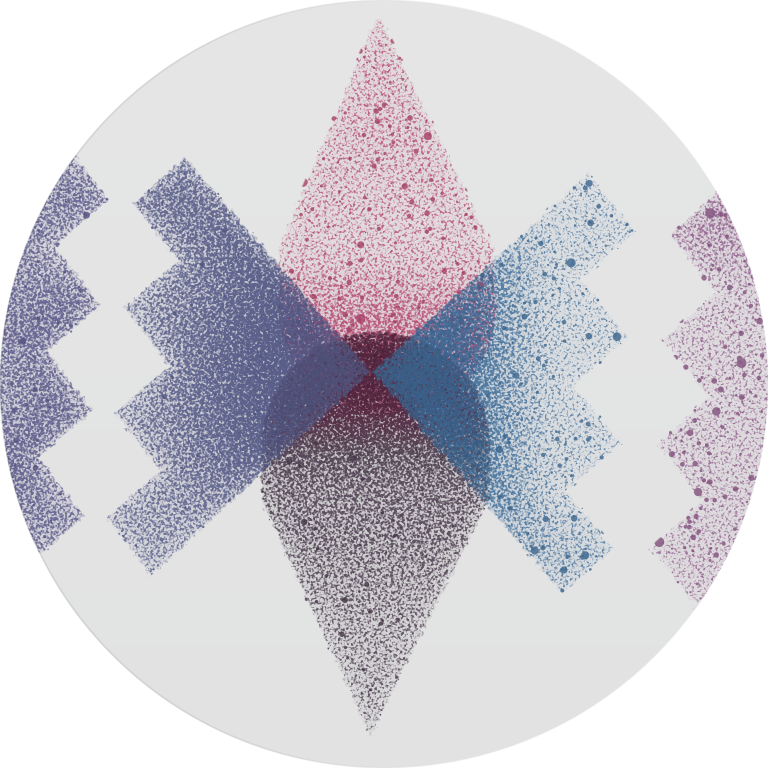
Give the GLSL for this background, as a WebGL 2 fragment shader.

```glsl
#version 300 es
precision highp float;
// A pale disc with stencilled spray paint: two drops, a crossed pair of stepped wedges and zigzag rims.
uniform vec2 u_resolution;
out vec4 outColor;

vec2 hash2(vec2 p) {
  vec3 q = fract(p.xyx * vec3(0.1031, 0.103, 0.0973));
  q += dot(q, q.yzx + 33.33);
  return fract((q.xx + q.yz) * q.zy);
}

float corner(vec2 cell, vec2 offset) {
  float angle = 6.2832 * hash2(cell).x;
  return dot(vec2(cos(angle), sin(angle)), offset);
}

float gradientNoise(vec2 p) {
  vec2 i = floor(p), f = fract(p);
  vec2 w = f * f * (3.0 - 2.0 * f), e = vec2(1, 0);
  return mix(mix(corner(i, f), corner(i + e, f - e), w.x),
             mix(corner(i + e.yx, f - e.yx), corner(i + 1.0, f - 1.0), w.x), w.y);
}

// Round droplets of varied size, at most one in each grid cell
float droplets(vec2 p, float cells, float size, float seed, float px) {
  vec2 base = floor(p * cells);
  float mask = 0.0;
  for (int y = -1; y <= 1; y++)
    for (int x = -1; x <= 1; x++) {
      vec2 cell = base + vec2(x, y);
      vec2 center = (cell + hash2(cell + seed)) / cells;
      float radius = size / cells * pow(hash2(cell + seed + 71.0).y, 6.0);
      mask = max(mask, clamp((radius - length(p - center)) / px + 0.2, 0.0, 1.0));
    }
  return mask;
}

// Fine translucent spray inside distance d; coverage runs from 0 to 1
vec3 spray(vec3 under, vec3 paint, vec2 p, float d, float coverage, float spotSize, float seed, float px) {
  if (d > 0.015) return under;
  mat2 turn = mat2(0.8, 0.6, -0.6, 0.8);
  float grain = 0.6 * gradientNoise(p * 230.0 + seed) + 0.65 * gradientNoise(turn * p * 390.0 + seed * 2.0);
  float edge = d + 0.005 * gradientNoise(p * 170.0 + seed);
  float inside = 1.0 - smoothstep(-0.003, 0.001, edge);
  coverage *= 1.0 - 0.25 * smoothstep(-0.03, 0.0, d);
  float speckle = smoothstep(-0.28, 0.28, grain + (coverage - 0.5) * 0.75);
  float mist = inside * mix(coverage, speckle, 0.72);
  float spots = max(droplets(p, 42.0, 0.27 * spotSize, seed, px),
                    droplets(p, 105.0, 0.38 * spotSize, seed + 19.0, px));
  spots *= 1.0 - smoothstep(0.001, 0.004, d);
  vec3 film = paint * (0.84 + 0.18 * under);
  return mix(mix(under, film, mist), film * 0.92, spots * 0.8);
}

// Drop with a round end at center and a point at apex
float drop(vec2 p, vec2 center, vec2 apex, float radius, float slope) {
  float along = (p.y - center.y) / (apex.y - center.y);
  float x = p.x - mix(center.x, apex.x, max(along, 0.0));
  float rise = along * abs(apex.y - center.y);
  float body = length(vec2(x, rise > 0.0 ? rise * 0.38 : rise)) - radius;
  float cone = (abs(x) - slope * (1.0 - along) * abs(apex.y - center.y)) * 0.9;
  return max(body, cone);
}

// Zero at each tooth tip, one at each notch, going down from top
float zigzag(float y, float top, float period, float notch) {
  float t = fract((top - y) / period);
  return min(t / notch, (1.0 - t) / (1.0 - notch));
}

void main() {
  float px = 1.0 / min(u_resolution.x, u_resolution.y);
  vec2 p = (gl_FragCoord.xy - 0.5 * u_resolution) * px + 0.5;
  float disc = length(p - 0.5) - 0.5;
  vec2 q = p - vec2(0.484, 0.516);
  float reach = length(q);

  // Pale ground with a faint vertical tone
  vec3 color = vec3(0.885, 0.886, 0.888) + 0.014 * p.y;

  // Pink drop pointing up, dark drop pointing down
  float pinkDrop = drop(p, vec2(0.505, 0.603), vec2(0.492, 0.982), 0.143, 0.46);
  float pinkCover = 0.25 + 0.33 * (1.0 - smoothstep(0.54, 0.69, p.y)) + 0.05 * smoothstep(0.7, 0.85, p.y);
  color = spray(color, vec3(0.70, 0.27, 0.43), p, pinkDrop, pinkCover, 1.1, 11.0, px);
  float darkDrop = drop(p, vec2(0.490, 0.418), vec2(0.482, 0.040), 0.150, 0.48);
  float darkCover = 0.32 + 0.20 * smoothstep(0.12, 0.38, p.y) + 0.36 * smoothstep(0.34, 0.5, p.y);
  vec3 plum = mix(vec3(0.28, 0.22, 0.29), vec3(0.32, 0.15, 0.25), smoothstep(0.4, 0.47, p.y));
  color = spray(color, plum, p, darkDrop, darkCover, 0.75, 37.0, px);

  // Stepped wedges meeting at the crossing
  float leftSteps = 0.173 + 0.086 * (p.y - 0.736) + 0.065 * zigzag(p.y, 0.736, 0.1367, 0.55) - p.x;
  float leftWedge = max(dot(q, vec2(0.755, 0.656)), dot(q, vec2(0.680, -0.733)));
  leftWedge = max(max(leftWedge, leftSteps * 0.75), abs(p.y - 0.5235) - 0.2745);
  float leftCover = 0.94 - 0.50 * smoothstep(0.10, 0.35, reach) + 0.20 * smoothstep(0.6, 0.76, p.y);
  color = spray(color, vec3(0.34, 0.36, 0.53), p, leftWedge, leftCover, 0.6, 53.0, px);

  float rightSteps = p.x - 0.828 - 0.07 * (p.y - 0.698) + 0.067 * zigzag(p.y, 0.698, 0.1375, 0.45);
  float rightWedge = max(dot(q, vec2(-0.676, 0.737)), dot(q, vec2(-0.759, -0.652)));
  rightWedge = max(max(rightWedge, rightSteps * 0.75), abs(p.y - 0.502) - 0.274);
  float rightCover = 0.94 - 0.74 * smoothstep(0.06, 0.26, q.x) + 0.12 * (1.0 - smoothstep(0.25, 0.4, p.y));
  color = spray(color, vec3(0.25, 0.43, 0.60), p, rightWedge, rightCover, 1.0, 79.0, px);

  // Zigzag bands along both rims
  float leftBand = p.x - 0.142 - 0.077 * (p.y - 0.740) + 0.065 * zigzag(p.y, 0.740, 0.1374, 0.44);
  float leftBandCover = 0.56 + 0.2 * gradientNoise(p * 9.0);
  color = spray(color, vec3(0.36, 0.35, 0.54), p, leftBand * 0.75, leftBandCover, 0.75, 97.0, px);

  float rightBand = 0.872 + 0.06 * (p.y - 0.694) + 0.063 * zigzag(p.y, 0.694, 0.136, 0.55) - p.x;
  rightBand = max(rightBand * 0.75, abs(p.y - 0.479) - 0.274);
  float rightBandCover = 0.24 + 0.2 * smoothstep(0.6, 0.72, p.y);
  color = spray(color, vec3(0.55, 0.34, 0.53), p, rightBand, rightBandCover, 1.15, 113.0, px);

  // Thin shaded rim, then white outside the disc
  color *= 1.0 - 0.12 * smoothstep(-0.003, 0.0, disc) * (1.0 - smoothstep(0.2, 0.6, p.x));
  outColor = vec4(mix(color, vec3(1.0), smoothstep(-px, px, disc)), 1.0);
}
```
